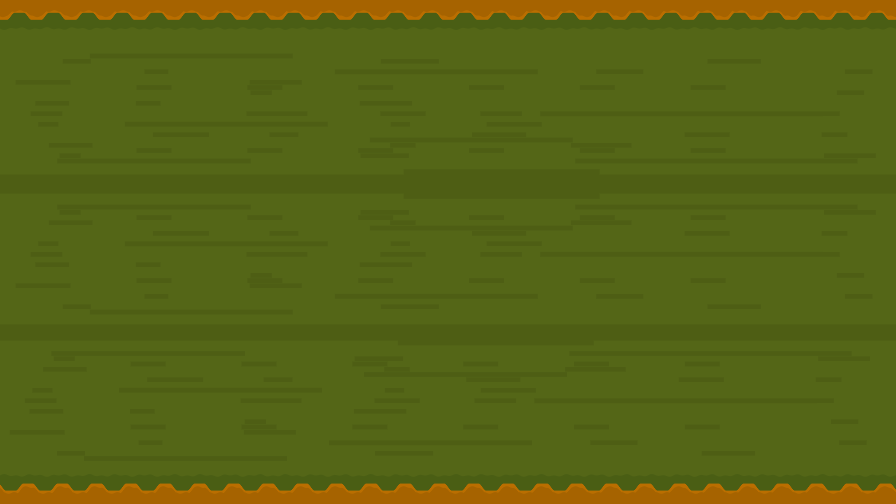
A Shadertoy shader for this texture:

```glsl
// Mossy green planks with dark grain dashes between scalloped orange borders.
// One plank of grain is folded and shifted into three; long streaks follow a
// stepped sequence, short dashes come from a regular row and a hashed grid.

float hash(vec2 cell) {
    return fract(sin(dot(cell, vec2(127.1, 311.7))) * 43758.55);
}

// Coverage of a shape from its signed distance; px is one pixel's width.
float cover(float dist, float px) {
    return clamp(0.5 - dist / px, 0.0, 1.0);
}

float box(vec2 p, vec2 center, vec2 halfSize, float px) {
    vec2 d = abs(p - center) - halfSize;
    return cover(max(d.x, d.y), px);
}

// Long streaks step leftward and down, in two groups of three.
float longStreaks(vec2 p, float px) {
    float ink = box(p, vec2(132.0, 177.5), vec2(83.0, 2.1), px);
    for (int i = 0; i < 6; i++) {
        float lane = float(i % 3), group = float(i / 3);
        float later = min(lane, 1.0);
        float row = ceil(3.5 * lane) + group * (9.0 + 4.0 * later);
        vec2 center = vec2(614.0 - 210.0 * lane - 30.0 * group, 177.5 + 4.5 * row);
        ink = max(ink, box(p, center, vec2(121.0 - 34.0 * later, 2.1), px));
    }
    return ink;
}

// Short dashes: two evenly spaced rows, the odd rows scattered.
float shortDashes(vec2 p, float px) {
    float row = round((p.y - 177.5) / 4.5);
    float rowY = 177.5 + 4.5 * row;
    if (row < 1.0 || row > 20.0) return 0.0;
    if (mod(row, 12.0) == 2.0) {
        float n = clamp(round((p.x - 132.0) / 95.0), 0.0, 5.0);
        return box(p, vec2(132.0 + 95.0 * n, rowY), vec2(15.0, 2.1), px);
    }
    vec2 cell = vec2(floor(p.x / 96.0), row);
    if (mod(row, 2.0) < 0.5 || hash(cell) > 0.36) return 0.0;
    float centerX = 96.0 * cell.x + 30.0 + 36.0 * hash(cell + 17.0);
    float halfLength = 8.0 + 19.0 * hash(cell + 43.0);
    return box(p, vec2(centerX, rowY), vec2(halfLength, 2.1), px);
}

// Flat-topped wave: 0 around each crest, 1 in each trough.
float scallop(float x, float crest) {
    float d = abs(mod(x - crest + 14.7, 29.4) - 14.7);
    return smoothstep(4.0, 10.5, d);
}

void mainImage(out vec4 fragColor, in vec2 fragCoord) {
    // Canvas units: 768 by 432, measured down from the top left.
    float px = 432.0 / iResolution.y;
    vec2 p = vec2(fragCoord.x, iResolution.y - fragCoord.y) * px;

    // Mirror the top plank and shift the bottom one onto the middle.
    vec2 plank = p;
    if (p.y < 157.75) plank.y = 315.5 - p.y;
    if (p.y > 285.0) plank += vec2(5.0, -125.5);

    // Grain and the dark seams between planks.
    float ink = max(longStreaks(plank, px), shortDashes(plank, px));
    ink = max(ink, cover(plank.y - 166.0, px));
    ink = max(ink, box(plank, vec2(430.0, 160.0), vec2(84.0, 10.5), px));
    ink = max(ink, box(p, vec2(384.0, 285.0), vec2(400.0, 7.0), px));
    vec3 color = mix(vec3(0.33, 0.40, 0.09), vec3(0.306, 0.37, 0.08), ink);

    // Distance inward from the scalloped edge of the nearer border.
    bool top = p.y < 216.0;
    float edge = top ? mix(11.0, 17.0, scallop(p.x, 16.5))
                     : mix(17.5, 11.5, scallop(p.x, 24.0));
    float depth = top ? p.y : 432.0 - p.y;

    // Ragged shadow, orange body and bright rim.
    float ragged = 24.5 + 1.2 * sin(p.x * 0.43) * sin(p.x * 0.17 + 1.0);
    color = mix(color, vec3(0.29, 0.37, 0.08), cover(depth - ragged, px));
    color = mix(color, vec3(0.73, 0.43, 0.0), cover(depth - edge, px));
    float body = max(edge - 3.0, 9.5) + 0.7 * sin(p.x * 0.64);
    color = mix(color, vec3(0.65, 0.39, 0.0), cover(depth - body, px));

    fragColor = vec4(color, 1.0);
}
```
